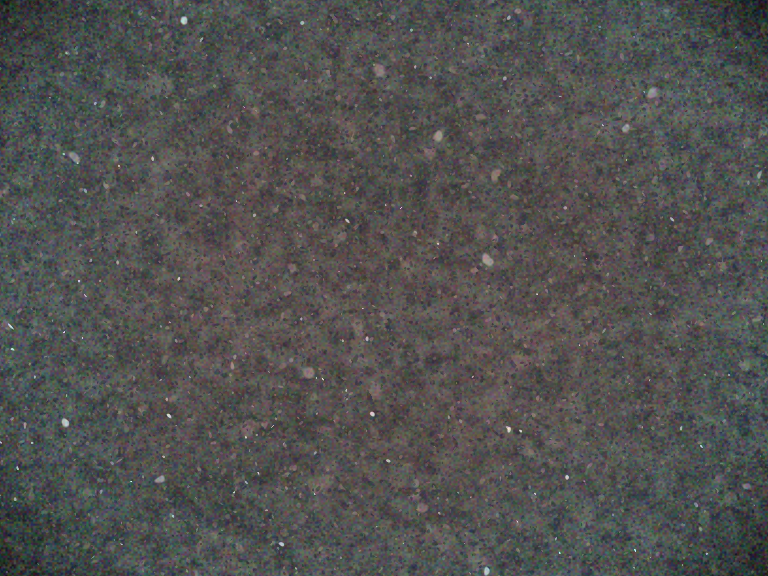
This texture is drawn by a Shadertoy shader. Its source:

```glsl
#define SHADOW vec3(0.215, 0.225, 0.245)
#define SLATE  vec3(0.310, 0.318, 0.310)
#define ROSE   vec3(0.410, 0.335, 0.335)
#define OLIVE  vec3(0.400, 0.395, 0.360)
#define PALE   vec3(0.600, 0.520, 0.500)
#define SHELL  vec3(0.930, 0.910, 0.930)
#define EDGE 0.35
#define LAYERS 5
#define SENSOR_CELLS 270.0
#define SENSOR_NOISE 0.17

vec3 hash3(vec2 p) {
    vec3 q = vec3(dot(p, vec2(127.1, 311.7)),
                  dot(p, vec2(269.5, 183.3)),
                  dot(p, vec2(419.2, 371.9)));
    return fract(sin(q) * 43758.5453);
}

// Three independent channels of value noise
vec3 noise3(vec2 p) {
    vec2 id = floor(p), f = fract(p);
    f = f * f * (3.0 - 2.0 * f);
    return mix(mix(hash3(id), hash3(id + vec2(1, 0)), f.x),
               mix(hash3(id + vec2(0, 1)), hash3(id + vec2(1, 1)), f.x), f.y);
}

// Scattered ellipses: random traits in xyz, coverage in w
vec4 grains(vec2 p, float cells, float density, vec2 sizes, float turn, float seed) {
    vec2 q = p * cells, id = floor(q);
    vec4 best = vec4(0.0);
    for (int j = -1; j <= 1; j++)
    for (int i = -1; i <= 1; i++) {
        vec2 cell = id + vec2(i, j);
        vec3 shape = hash3(cell + seed);
        if (shape.x > density) continue;
        vec3 place = hash3(cell + seed + 57.3);
        float angle = turn * (place.z - 0.4);
        float c = cos(angle), s = sin(angle);
        vec2 d = mat2(c, -s, s, c) * (q - cell - place.xy);
        d /= mix(sizes.x, sizes.y, shape.y * shape.y) * vec2(mix(0.5, 0.95, shape.z), 1.0);
        float cover = 1.0 - smoothstep(1.0 - EDGE, 1.0 + EDGE, length(d));
        if (cover > best.w) best = vec4(hash3(cell + seed + 91.7), cover);
    }
    return best;
}

vec3 grainColor(vec3 traits) {
    vec3 tint = mix(ROSE, OLIVE, smoothstep(0.35, 0.65, traits.y));
    vec3 color = mix(SHADOW, tint, smoothstep(0.15, 0.75, traits.x));
    return mix(color, PALE, smoothstep(0.86, 1.0, traits.x));
}

void mainImage(out vec4 fragColor, in vec2 fragCoord) {
    vec2 p = fragCoord / iResolution.y;
    vec2 center = p - 0.5 * iResolution.xy / iResolution.y;
    vec2 warped = p + 0.007 * (noise3(p * 75.0).xy - 0.5);

    // Mottled ground
    vec3 broad = noise3(p * 7.0 + 3.1), fine = noise3(p * 48.0);
    vec3 color = mix(SLATE, ROSE, 0.4 * broad.x);
    color += 0.05 * (broad.y - 0.5) + 0.11 * (fine.x - 0.5);

    // Gravel, from faint pebbles to crisp sand
    float cells = 13.0;
    for (int i = 0; i < LAYERS; i++) {
        float level = float(i) / float(LAYERS - 1);
        vec4 g = grains(warped, cells, mix(0.3, 0.8, level), vec2(0.2, 0.5), 6.28, 17.0 * float(i));
        color = mix(color, grainColor(g.xyz), g.w * mix(0.4, 0.68, level));
        cells *= 1.7;
    }

    // Bright chips, mostly upright, and a few larger shells
    vec4 chip = grains(warped, 34.0, 0.32, vec2(0.055, 0.15), 1.8, 131.0);
    float glint = mix(0.25, 1.0, chip.x * chip.x) * mix(1.0, 0.7, smoothstep(0.4, 1.0, p.y));
    color = mix(color, mix(PALE, SHELL, chip.x), chip.w * glint);
    vec4 shell = grains(warped, 9.0, 0.15, vec2(0.05, 0.12), 2.6, 173.0);
    color = mix(color, mix(PALE, SHELL, shell.x), shell.w * mix(0.45, 1.0, shell.y));

    // Cool borders and dark corners
    float rim = length(center * vec2(0.85, 1.0));
    color *= mix(vec3(1.03, 1.0, 0.99), vec3(0.90, 1.03, 1.04), smoothstep(0.25, 0.65, rim));
    color *= 1.0 - 0.55 * smoothstep(0.58, 0.80, rim);

    // Coloured sensor noise, stronger toward the rim
    vec3 sensor = noise3(p * SENSOR_CELLS + 11.0) - 0.5;
    color += SENSOR_NOISE * mix(0.9, 1.3, smoothstep(0.3, 0.7, rim)) * sensor;

    fragColor = vec4(clamp(color, 0.0, 1.0), 1.0);
}
```
